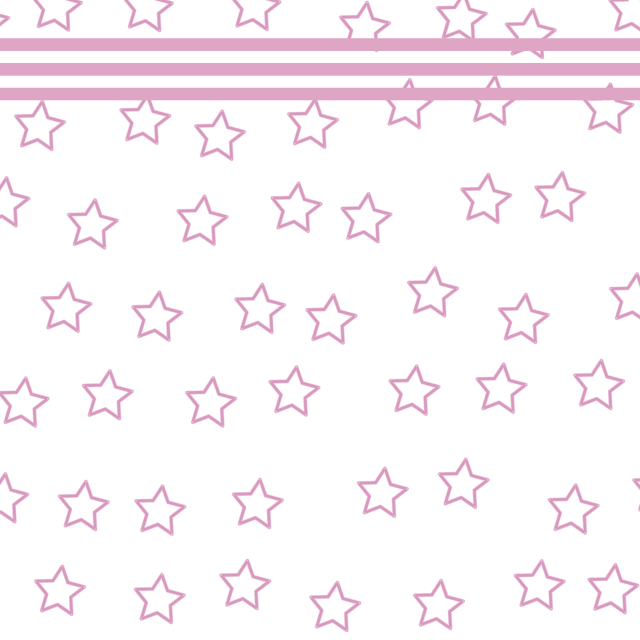
Reproduce this pattern procedurally as a WebGL 1 fragment shader.

```glsl
precision highp float;

uniform vec2 u_resolution;

const vec3 PAPER = vec3(1.0);
const vec3 STAR_PINK = vec3(0.85, 0.60, 0.75);
const vec3 BAND_PINK = vec3(0.87, 0.65, 0.77);

const float CELL = 0.148;          // mean spacing of the stars
const float JITTER = 0.38;         // total wander, in cells
const float ROW_SHIFT = 0.37;      // sideways slip per row, in cells
const float TIP_RADIUS = 0.0400;
const float NOTCH_RADIUS = 0.0200;
const float TILT = 0.12;           // clockwise lean in radians
const float LINE_HALF = 0.0026;
const float LINE_SOFT = 0.0015;
const float DOT_RADIUS = 0.0013;   // pale fleck inside each tip
const float DOT_STRENGTH = 0.4;

const float BAND_TOP = 0.9303;     // centre of the highest band
const float BAND_STEP = 0.0386;
const float BAND_HALF = 0.0099;
const float BAND_SOFT = 0.0009;

const float SECTOR = 1.2566371;    // a fifth of a full turn

vec2 hash2(vec2 p) {
    vec2 s = vec2(dot(p, vec2(127.1, 311.7)), dot(p, vec2(269.5, 183.3)));
    return fract(sin(s) * 43758.55);
}

float segmentDistance(vec2 p, vec2 a, vec2 b) {
    vec2 ab = b - a;
    float t = clamp(dot(p - a, ab) / dot(ab, ab), 0.0, 1.0);
    return length(p - a - ab * t);
}

float coverage(float dist, float halfWidth, float soft) {
    return 1.0 - smoothstep(halfWidth - soft, halfWidth + soft, dist);
}

// Distances to the star outline (x) and to its nearest tip (y)
vec2 starDistances(vec2 p) {
    float angle = atan(p.x, p.y) - TILT;
    angle = abs(mod(angle + 0.5 * SECTOR, SECTOR) - 0.5 * SECTOR);
    vec2 q = length(p) * vec2(sin(angle), cos(angle));
    vec2 tip = vec2(0.0, TIP_RADIUS);
    vec2 notch = NOTCH_RADIUS * vec2(sin(0.5 * SECTOR), cos(0.5 * SECTOR));
    return vec2(segmentDistance(q, tip, notch), length(q - tip));
}

// Nearest outline and tip over a jittered grid with slipping rows
vec2 scatteredStars(vec2 uv) {
    vec2 p = uv / CELL;
    vec2 nearest = vec2(1.0);
    for (int j = -1; j <= 1; j++) {
        float row = floor(p.y) + float(j);
        float slip = fract(row * ROW_SHIFT);
        for (int i = -1; i <= 1; i++) {
            float column = floor(p.x - slip) + float(i);
            vec2 wander = JITTER * (hash2(vec2(column, row) + 7.0) - 0.5);
            vec2 center = vec2(column + slip, row) + 0.5 + wander;
            nearest = min(nearest, starDistances((p - center) * CELL));
        }
    }
    return nearest;
}

float bandDistance(float y) {
    float index = clamp(floor((BAND_TOP - y) / BAND_STEP + 0.5), 0.0, 2.0);
    return abs(y - BAND_TOP + index * BAND_STEP);
}

void main() {
    vec2 uv = gl_FragCoord.xy / u_resolution.y;
    float pixel = 0.5 / u_resolution.y;

    // Outlined stars with pale flecks at the tips
    vec2 star = scatteredStars(uv);
    float line = coverage(star.x, LINE_HALF, max(LINE_SOFT, pixel));
    float fleck = coverage(star.y, DOT_RADIUS, max(0.6 * LINE_SOFT, pixel));
    vec3 color = mix(PAPER, STAR_PINK, line * (1.0 - DOT_STRENGTH * fleck));

    // Three bands laid over the stars
    float band = coverage(bandDistance(uv.y), BAND_HALF, max(BAND_SOFT, pixel));
    color = mix(color, BAND_PINK, band);

    gl_FragColor = vec4(color, 1.0);
}
```
